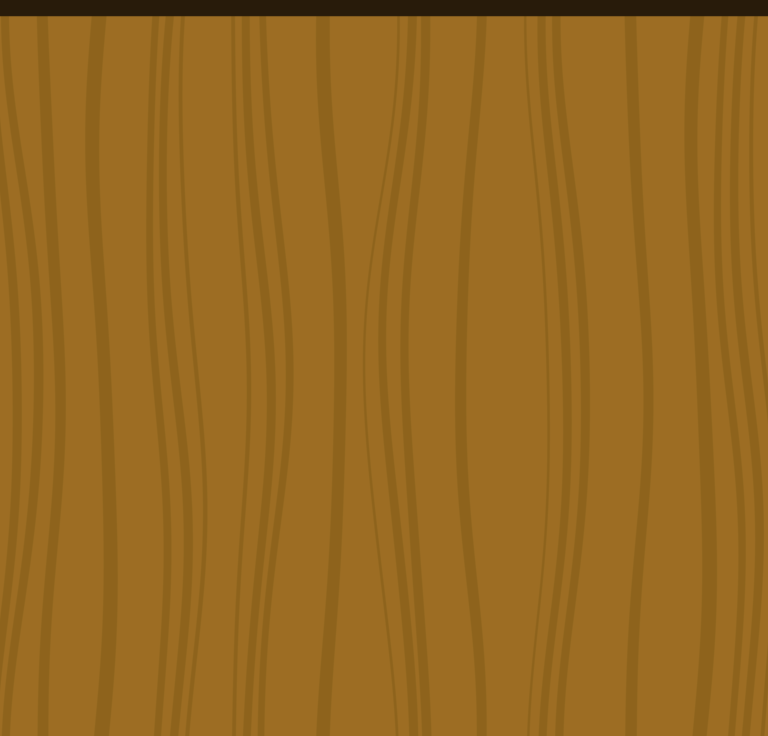
Give the GLSL for this texture, as a WebGL 2 fragment shader.

```glsl
#version 300 es
precision highp float;
// Flat wooden board: soft darker grain lines run down a brown ground, below a dark edge.
// Lines come in groups of one or three, evenly pitched with drift, and each group
// sways on layered sines. Lengths are in canvas widths, depth runs 0 to 1 downward.

#define WOOD vec3(0.614, 0.428, 0.138)
#define GRAIN vec3(0.556, 0.390, 0.110)
#define EDGE vec3(0.155, 0.105, 0.038)
#define EDGE_DEPTH 0.0220
#define GROUP_PITCH 0.0905
#define FIRST_GROUP 0.0720
#define SWAY 0.0115
#define STRAND_GAP 0.0200
#define BROAD_WIDTH 0.0158
#define FINE_WIDTH 0.0074
#define SOFTNESS 0.0012

const float TAU = 6.2831853;
const int GROUPS = 13;

uniform vec2 u_resolution;
out vec4 fragColor;

// Groups of three lines alternate with single lines in a cycle of eight
bool isTriple(float kind) {
    return kind == 2.0 || (kind > 2.0 && mod(kind, 2.0) == 1.0);
}

// Resting position of a group, with slow drift off the even pitch
float groupCentre(float i) {
    float drift = -0.023 * sin(TAU * i / 10.0) + 0.016 * sin(TAU * (i - 2.2) / 5.0);
    return FIRST_GROUP + GROUP_PITCH * i + drift;
}

// Sideways bend of a group at a given depth
float groupSway(float i, float kind, float depth) {
    bool opposed = kind == 5.0 || kind == 6.0;
    float crest = 0.64 + 0.14 * sin(kind * TAU / 4.0 - 0.9) + (opposed ? 0.27 : 0.0);
    float reach = SWAY * (isTriple(kind) ? 1.45 : 1.0) * (opposed ? 1.2 : 1.0);
    float kink = 0.0016 * sin(TAU * 2.1 * depth + i * 2.4);
    return reach * cos(TAU * 0.97 * (depth - crest)) + kink;
}

// Coverage of a line of the given width at a signed distance from its middle
float lineMask(float offset, float width, float soft) {
    return 1.0 - smoothstep(-soft, soft, abs(offset) - 0.5 * width);
}

// Coverage of one group of lines
float groupMask(float x, float depth, float i, float soft) {
    float kind = mod(i, 8.0);
    float offset = x - groupCentre(i) - groupSway(i, kind, depth);
    float swell = 1.0 + 0.08 * sin(TAU * depth + i * 1.7);

    if (!isTriple(kind)) {
        float breadth = BROAD_WIDTH * (1.0 + 0.15 * sin(kind * 1.9 - 0.8));
        return lineMask(offset, breadth * swell, soft);
    }

    float mask = lineMask(offset, 0.7 * BROAD_WIDTH * swell, soft);
    float lean = clamp(kind - 2.5, -0.5, 1.0);
    for (float side = -1.0; side < 2.0; side += 2.0) {
        // Outer strands spread at mid depth and close toward the ends
        float spread = 1.12 - 0.22 * cos(TAU * depth + side * 0.7)
                     + 0.14 * sin(TAU * 0.8 * depth + i * 2.1 + side);
        float width = FINE_WIDTH * (1.0 + 0.55 * side * lean);
        float strand = lineMask(offset - side * STRAND_GAP * spread, width * swell, soft);
        mask = max(mask, strand);
    }
    return mask;
}

void main() {
    float x = gl_FragCoord.x / u_resolution.x;
    float depth = 1.0 - gl_FragCoord.y / u_resolution.y;
    float soft = max(SOFTNESS, 0.6 / u_resolution.x);

    // Grain
    float grain = 0.0;
    for (int n = 0; n < GROUPS; n++) {
        grain = max(grain, groupMask(x, depth, float(n - 1), soft));
    }
    vec3 colour = mix(WOOD, GRAIN, grain);

    // Dark band along the top
    float band = 1.0 - smoothstep(EDGE_DEPTH - soft, EDGE_DEPTH + soft, depth);
    colour = mix(colour, EDGE, band);

    fragColor = vec4(colour, 1.0);
}
```
